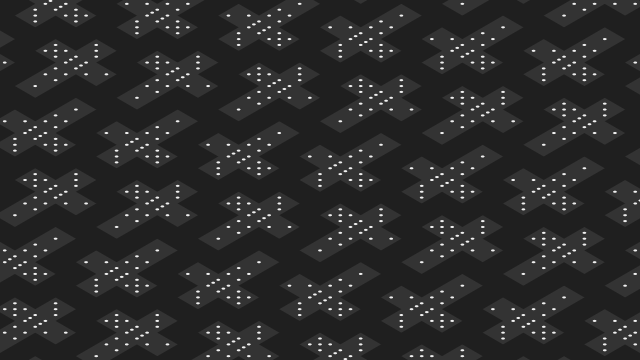
Give the GLSL for this pattern, as a WebGL 1 fragment shader.

```glsl
precision highp float;

uniform vec2 u_resolution;

const float TILE_HALF_HEIGHT = 0.03262;      // in canvas heights
const float ISO_RATIO = 1.732;               // tile width / tile height
const vec2 CENTRE_TILE = vec2(-1.0, 0.0);    // tile at the canvas centre
const vec2 INDEX_STEP = vec2(11.0, 2.0);     // index change per tile step
const float TILES_PER_REPEAT = 28.0;
const float TURNED_NET_INDEX = 12.0;         // index of the turned net's six
const float PIP_SPACING = 0.25;              // in tile sides
const float PIP_RADIUS = 0.0625;
const vec3 GROUND_COLOUR = vec3(0.12);
const vec3 NET_COLOUR = vec3(0.20);
const vec3 PIP_COLOUR = vec3(0.94);

float wrapIndex(float index) {
  return floor(mod(index + 0.5, TILES_PER_REPEAT));
}

// Value of a face in the upright net, 0 where there is none
float netFace(float index) {
  if (index == 0.0) return 6.0;
  if (index == 2.0) return 5.0;
  if (index == 11.0) return 4.0;
  if (index == 17.0) return 3.0;
  if (index == 26.0) return 2.0;
  if (index == 22.0) return 1.0;
  return 0.0;
}

// Each repeat holds one net and a copy turned by half a circle
float faceValue(vec2 tile) {
  float index = wrapIndex(dot(tile, INDEX_STEP));
  return max(netFace(index), netFace(wrapIndex(TURNED_NET_INDEX - index)));
}

// Box-filtered cover of the nets, seamless between joined faces
float netCover(vec2 p, float blur) {
  vec2 corner = floor(p);
  vec2 upper = clamp((p - corner - 0.5) / blur + 0.5, 0.0, 1.0);
  float cover = 0.0;
  for (int i = 0; i < 2; i++) {
    for (int j = 0; j < 2; j++) {
      vec2 side = vec2(float(i), float(j));
      vec2 weight = mix(1.0 - upper, upper, side);
      cover += weight.x * weight.y * step(0.5, faceValue(corner + side));
    }
  }
  return cover;
}

// Whether a slot of the 3 x 3 pip grid is filled for a face value
bool hasPip(vec2 slot, float value) {
  float diagonal = slot.x * slot.y;
  if (diagonal > 0.5) return value == 2.0 || value > 3.5;
  if (diagonal < -0.5) return value > 2.5;
  if (slot.y != 0.0) return value == 6.0;
  return slot.x == 0.0 && mod(value, 2.0) == 1.0;
}

float pipCover(vec2 p, vec2 pixel) {
  vec2 tile = floor(p + 0.5);
  vec2 local = p - tile;
  vec2 slot = clamp(floor(local / PIP_SPACING + 0.5), -1.0, 1.0);
  if (!hasPip(slot, faceValue(tile))) return 0.0;

  // Edge width follows the squash of the projection
  vec2 offset = local - slot * PIP_SPACING;
  float dist = length(offset);
  vec2 normal = offset / max(dist, 0.0001);
  float blur = length(vec2(normal.x + normal.y, normal.x - normal.y) * pixel);
  return clamp(0.5 - (dist - PIP_RADIUS) / max(blur, 0.0001), 0.0, 1.0);
}

void main() {
  // Isometric tile axes: x runs up-right, y runs down-right
  vec2 halfTile = TILE_HALF_HEIGHT * vec2(ISO_RATIO, 1.0);
  vec2 s = (gl_FragCoord.xy - 0.5 * u_resolution) / (u_resolution.y * halfTile);
  vec2 p = 0.5 * vec2(s.x + s.y, s.x - s.y) + CENTRE_TILE;
  vec2 pixel = 0.5 / (u_resolution.y * halfTile);

  vec3 colour = mix(GROUND_COLOUR, NET_COLOUR, netCover(p, length(pixel)));
  colour = mix(colour, PIP_COLOUR, pipCover(p, pixel));
  gl_FragColor = vec4(colour, 1.0);
}
```
